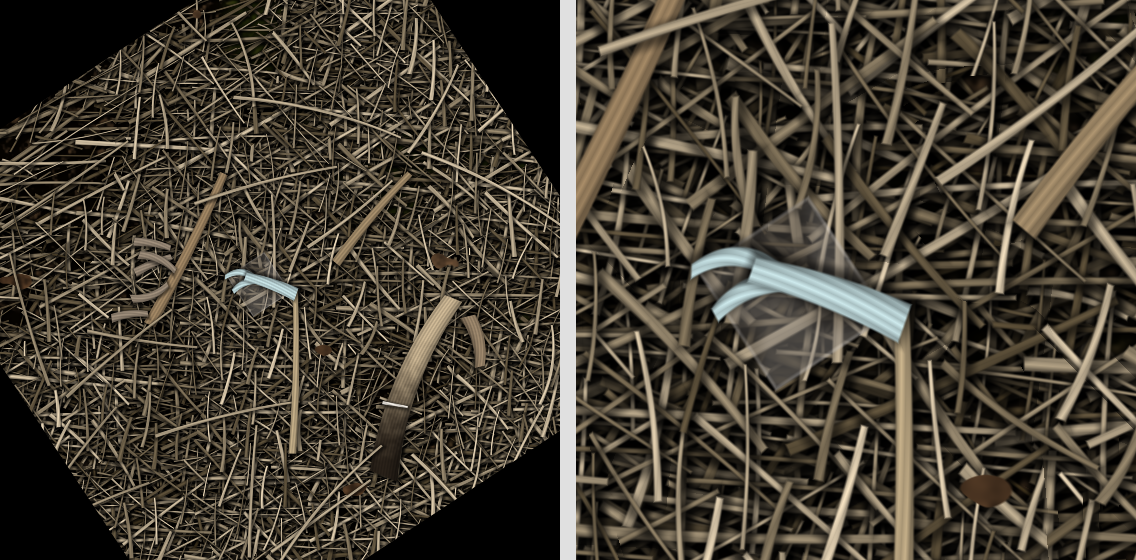
Left: the whole. Right: its middle third, enlarged.
Write a three.js fragment shader that draws this texture.

```glsl
// Dry straw litter on dark soil, framed as a turned square on black.
// Layers of hashed, bent blades are laid from deep to top, each casting a
// soft shadow; leaves, old wood and a small plastic pick lie among them.
varying vec2 vUv;

vec4 hash4(vec2 p) {
  vec4 q = fract(p.xyxy * vec4(0.1031, 0.1030, 0.0973, 0.1099));
  q += dot(q, q.wzxy + 33.33);
  return fract((q.xxyz + q.yzzw) * q.zywx);
}

float hash(vec2 p) {
  vec3 q = fract(p.xyx * 0.1031);
  q += dot(q, q.yzx + 33.33);
  return fract((q.x + q.y) * q.z);
}

float noise(vec2 p) {
  vec2 i = floor(p), f = fract(p);
  f = f * f * (3.0 - 2.0 * f);
  vec2 e = vec2(0.0, 1.0);
  return mix(mix(hash(i), hash(i + e.yx), f.x), mix(hash(i + e), hash(i + e.yy), f.x), f.y);
}

// Lays one bent, tapered, streaked blade from a to b over its own shadow.
void lay(inout vec3 col, vec2 p, vec2 a, vec2 b, float bend, float halfWidth, vec3 tint) {
  vec2 d = b - a, r = p - a;
  float len = length(d);
  d /= len;
  float t = dot(r, d) / len;
  float side = dot(r, vec2(-d.y, d.x)) - bend * 4.0 * t * (1.0 - t);
  float w = halfWidth * (1.0 - 0.35 * clamp(t, 0.0, 1.0));
  float ends = max(-t, t - 1.0) * len;
  float dist = max(abs(side) - w, ends);
  if (dist < 0.01) {
    float shadow = max(abs(side + 0.002) - w, ends);
    col *= 1.0 - 0.5 * smoothstep(0.007, -0.001, shadow);
    float x = side / w;
    float streak = abs(fract(side * 190.0 + t * 1.7 + a.x * 37.0) - 0.5);
    vec3 body = tint * (0.9 + 0.4 * streak - 0.3 * x * x + 0.1 * x);
    col = mix(col, body, smoothstep(0.001, -0.001, dist));
  }
}

// Soil with crumbs and a little moss toward the upper right.
vec3 soil(vec2 p, float crumbs) {
  vec3 col = mix(vec3(0.02, 0.01, 0.0), vec3(0.27, 0.2, 0.13), smoothstep(0.45, 0.85, crumbs));
  float moss = smoothstep(0.5, 0.75, noise(p * 11.0 + 4.0)) * smoothstep(0.9, 1.5, p.x + p.y);
  return mix(col, vec3(0.14, 0.17, 0.03) * (0.3 + crumbs), moss);
}

// Ragged brown leaves scattered through the litter.
void leaves(inout vec3 col, vec2 p, float crumbs) {
  float ragged = 0.03 * (noise(p * 50.0) - 0.5);
  for (int i = 0; i < 8; i++) {
    vec4 r = hash4(vec2(float(i) * 3.0 + 2.0, 41.0));
    float edge = length((p - r.xy) * vec2(1.0, 1.0 + r.z)) + ragged;
    vec3 tint = mix(vec3(0.2, 0.12, 0.06), vec3(0.44, 0.33, 0.23), r.w);
    col = mix(col, tint * (0.5 + 0.8 * crumbs), smoothstep(0.02, 0.017, edge));
  }
}

// Weathered wood, broad stalks and curled pale husks.
void debris(inout vec3 col, vec2 p, float crumbs) {
  vec3 bark = mix(vec3(0.15, 0.12, 0.09), vec3(0.76, 0.68, 0.55), smoothstep(0.2, 0.43, p.y + 0.06 * crumbs));
  lay(col, p, vec2(0.835, 0.435), vec2(0.857, 0.345), 0.008, 0.014, vec3(0.58, 0.5, 0.4));
  lay(col, p, vec2(0.685, 0.15), vec2(0.81, 0.467), 0.022, 0.026, bark);
  lay(col, p, vec2(0.683, 0.281), vec2(0.728, 0.273), 0.0, 0.003, vec3(0.9, 0.88, 0.85));
  lay(col, p, vec2(0.267, 0.42), vec2(0.4, 0.69), -0.004, 0.011, vec3(0.6, 0.5, 0.37));
  lay(col, p, vec2(0.6, 0.53), vec2(0.732, 0.69), 0.004, 0.009, vec3(0.62, 0.53, 0.4));
  for (int i = 0; i < 5; i++) {
    vec4 r = hash4(vec2(float(i) + 5.0, 77.0));
    vec2 a = vec2(0.18, 0.43) + vec2(0.1, 0.15) * r.xy;
    lay(col, p, a, a + vec2(0.065, 0.08 * (r.z - 0.4)), 0.02 * (r.w - 0.5), 0.008, vec3(0.58, 0.52, 0.45));
  }
}

// Clear sachet under a forked pale blue pick, with a stalk beneath it.
void plasticPick(inout vec3 col, vec2 p, mat2 turn) {
  vec2 d = abs((p - vec2(0.462, 0.492)) * turn) - vec2(0.04, 0.043);
  float sheet = max(d.x, d.y);
  float glare = smoothstep(0.3, 0.8, noise(p * 35.0));
  col = mix(col, vec3(0.32, 0.3, 0.28) + 0.2 * glare, 0.5 * smoothstep(0.001, -0.001, sheet));
  col += 0.12 * smoothstep(0.002, 0.0, abs(sheet + 0.001));
  vec3 blue = vec3(0.73, 0.83, 0.84);
  lay(col, p, vec2(0.522, 0.19), vec2(0.527, 0.485), -0.004, 0.007, vec3(0.72, 0.64, 0.5));
  lay(col, p, vec2(0.452, 0.499), vec2(0.416, 0.479), -0.004, 0.007, blue);
  lay(col, p, vec2(0.455, 0.503), vec2(0.402, 0.505), -0.01, 0.007, blue);
  lay(col, p, vec2(0.529, 0.474), vec2(0.438, 0.506), -0.003, 0.012, blue);
}

vec3 strawTint(float v) {
  return vec3(v, v * 0.96 - 0.035, v * 0.9 - 0.1);
}

void main() {
  vec2 p = vUv;
  mat2 turn = mat2(0.835, 0.55, -0.55, 0.835);
  vec2 f = abs((p - 0.5) * turn);
  float frame = smoothstep(0.501, 0.499, max(f.x, f.y));
  vec3 col = vec3(0.0);
  if (frame > 0.0) {
    float crumbs = 0.6 * noise(p * 70.0) + 0.4 * noise(p * 170.0);
    float bare = smoothstep(0.45, 0.8, noise(p * 7.0 + 3.0));
    float combed = smoothstep(0.2, 0.7, p.y - p.x + 0.1);
    col = soil(p, crumbs);

    // Woven layers: a blade starts in its row and may reach into the next.
    for (int k = 0; k < 20; k++) {
      float layer = float(k);
      vec4 r = hash4(vec2(layer + 1.0, 13.0));
      float lean = (r.x + r.y - 1.0) * 1.5;
      float c = cos(0.5 + lean), s = sin(0.5 + lean), gap = 0.022;
      vec2 q = mat2(c, -s, s, c) * (p - 0.5) + r.zw * 5.0;
      float span = mix(0.08, 0.38, r.z);
      float keep = 0.97 - 0.35 * bare - 0.55 * combed * smoothstep(0.3, 0.7, abs(lean));
      for (int j = 0; j < 2; j++) {
        float row = floor(q.y / gap) - float(j);
        float shift = fract(row * 0.618 + layer * 0.37);
        float cell = floor(q.x / span + shift);
        vec4 h = hash4(vec2(cell + layer * 17.0, row + layer * 31.0));
        vec4 g = fract(h.wzyx * 61.7);
        if (g.x < keep) {
          vec2 a = vec2((cell - shift + 0.02 + 0.25 * h.x) * span, (row + 0.2 + 1.6 * h.y) * gap);
          vec2 b = vec2((cell - shift + 0.98 - 0.25 * h.z) * span, (row + 0.2 + 1.6 * h.w) * gap);
          float v = mix(0.36, 0.88, g.y) * mix(0.5, 1.0, layer / 19.0);
          lay(col, q, a, b, (g.w - 0.5) * 0.4 * gap, mix(0.0014, 0.0045, g.z * g.z), max(strawTint(v), 0.0));
        }
      }
    }
    leaves(col, p, crumbs);
    debris(col, p, crumbs);

    // Loose long blades on top
    for (int i = 0; i < 24; i++) {
      vec4 r = hash4(vec2(float(i) + 3.0, 29.0));
      float angle = 0.5 + 3.0 * (r.z - 0.5);
      vec2 reach = vec2(cos(angle), sin(angle)) * mix(0.06, 0.16, r.w);
      lay(col, p, r.xy - reach, r.xy + reach, 0.03 * (r.w - 0.5), 0.0032, strawTint(0.58 + 0.26 * r.x));
    }
    plasticPick(col, p, turn);
  }
  gl_FragColor = vec4(clamp(col * frame, 0.0, 1.0), 1.0);
}
```
